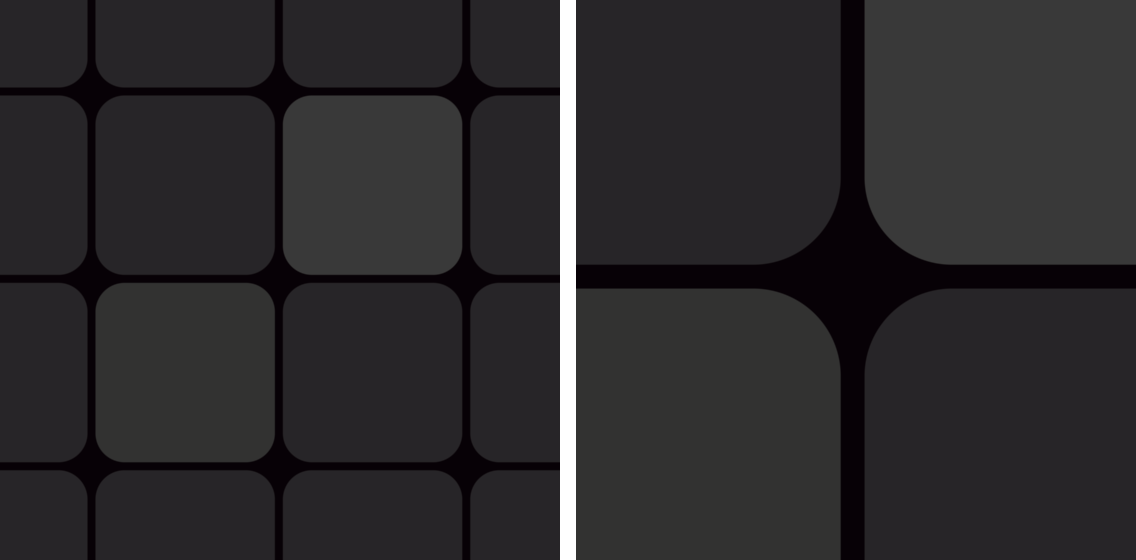
Left: the whole. Right: its middle third, enlarged.
Reproduce this pattern procedurally as a WebGL 1 fragment shader.

```glsl
precision highp float;

uniform vec2 u_resolution;

const float PITCH = 0.3346;                    // distance between tile centres
const vec2 GRID_CENTER = vec2(0.498, 0.502);   // central grid crossing
const float TILE_HALF = 0.1602;
const float CORNER_RADIUS = 0.052;

const vec3 GAP_COLOR = vec3(0.027, 0.004, 0.022);
const vec3 DARK_TILE = vec3(0.154, 0.145, 0.155);
const vec3 MID_TILE = vec3(0.196, 0.196, 0.193);
const vec3 LIGHT_TILE = vec3(0.225, 0.225, 0.222);

float roundedSquare(vec2 p, float halfSize, float radius) {
  vec2 q = abs(p) - halfSize + radius;
  return length(max(q, 0.0)) + min(max(q.x, q.y), 0.0) - radius;
}

// The rising diagonal of the four central tiles is lit, brighter at its top.
vec3 tileColor(vec2 cell) {
  bool onDiagonal = abs(cell.x - cell.y) < 0.5;
  bool isCentral = abs(cell.x + 0.5) < 1.0;
  vec3 lit = cell.y > -0.5 ? LIGHT_TILE : MID_TILE;
  return onDiagonal && isCentral ? lit : DARK_TILE;
}

void main() {
  vec2 uv = gl_FragCoord.xy / u_resolution;
  vec2 grid = (uv - GRID_CENTER) / PITCH;
  vec2 local = (fract(grid) - 0.5) * PITCH;

  // Antialiased tile over the gap colour
  float pixel = 1.0 / min(u_resolution.x, u_resolution.y);
  float dist = roundedSquare(local, TILE_HALF, CORNER_RADIUS);
  float coverage = 1.0 - smoothstep(-pixel, pixel, dist);

  gl_FragColor = vec4(mix(GAP_COLOR, tileColor(floor(grid)), coverage), 1.0);
}
```
